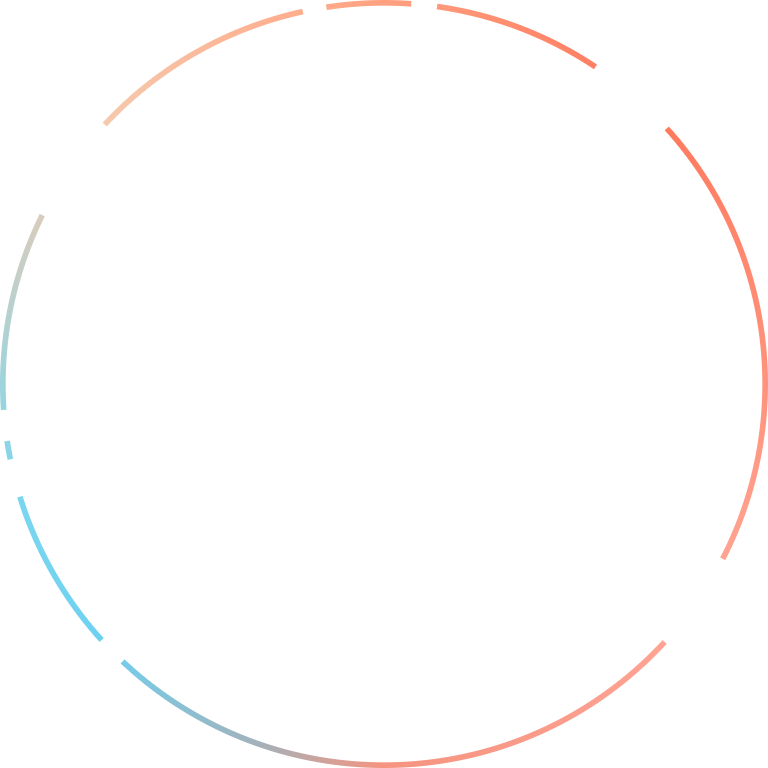
Write a Shadertoy shader that draws this background.

```glsl
const vec3 BACKGROUND = vec3(1.0);
const float RING_RADIUS = 0.4963;
const float HALF_WIDTH = 0.0037;
const float SEAM_ANGLE = -35.0; // degrees, lies inside an empty gap

// Start and end of each arc, in degrees counterclockwise from the right
const int ARC_COUNT = 8;
const vec2 ARCS[ARC_COUNT] = vec2[ARC_COUNT](
    vec2(-27.3, 42.1), vec2(56.3, 82.0), vec2(85.9, 98.7), vec2(102.3, 137.1),
    vec2(153.7, 183.9), vec2(188.6, 191.4), vec2(197.2, 222.2), vec2(226.7, 317.4)
);

// Gradient around the ring: colour in rgb, angle in degrees in w
const vec4 FIRST_STOP = vec4(1.0, 0.64, 0.57, -28.0);
const int STOP_COUNT = 11;
const vec4 STOPS[STOP_COUNT] = vec4[STOP_COUNT](
    vec4(1.00, 0.48, 0.37, 42.0),
    vec4(1.00, 0.51, 0.40, 60.0),
    vec4(1.00, 0.67, 0.54, 100.0),
    vec4(0.96, 0.79, 0.68, 137.0),
    vec4(0.85, 0.80, 0.74, 154.0),
    vec4(0.62, 0.83, 0.86, 180.0),
    vec4(0.48, 0.84, 0.94, 198.0),
    vec4(0.43, 0.82, 0.94, 222.0),
    vec4(0.63, 0.70, 0.74, 250.0),
    vec4(0.96, 0.58, 0.50, 270.0),
    vec4(1.00, 0.64, 0.58, 317.0)
);

vec3 ringColor(float angle) {
    vec3 color = FIRST_STOP.rgb;
    float previous = FIRST_STOP.w;
    for (int i = 0; i < STOP_COUNT; i++) {
        float blend = clamp((angle - previous) / (STOPS[i].w - previous), 0.0, 1.0);
        color = mix(color, STOPS[i].rgb, blend);
        previous = STOPS[i].w;
    }
    return color;
}

// Coverage of a shape from its signed distance
float coverage(float dist, float pixel) {
    return clamp(0.5 - dist / pixel, 0.0, 1.0);
}

void mainImage(out vec4 fragColor, in vec2 fragCoord) {
    float side = min(iResolution.x, iResolution.y);
    vec2 p = (fragCoord - 0.5 * iResolution.xy) / side;
    float pixel = 1.0 / side;
    float angle = mod(degrees(atan(p.y, p.x)) - SEAM_ANGLE, 360.0) + SEAM_ANGLE;

    // Arcs with square ends, measured along the circumference
    float arcMask = 0.0;
    for (int i = 0; i < ARC_COUNT; i++) {
        float beyondEnd = max(ARCS[i].x - angle, angle - ARCS[i].y);
        arcMask = max(arcMask, coverage(radians(beyondEnd) * RING_RADIUS, pixel));
    }

    // Thin ring
    float ringMask = coverage(abs(length(p) - RING_RADIUS) - HALF_WIDTH, pixel);

    fragColor = vec4(mix(BACKGROUND, ringColor(angle), ringMask * arcMask), 1.0);
}
```
